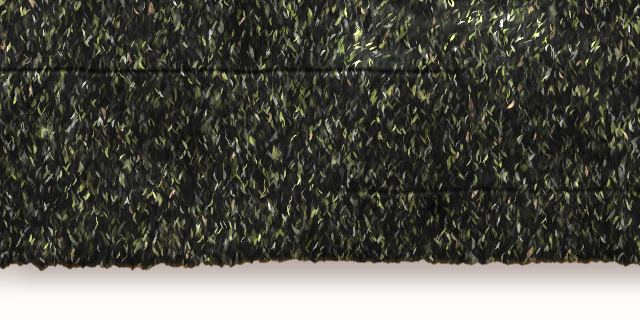
This texture is drawn by a WebGL 2 fragment shader. Its source:

```glsl
#version 300 es
precision highp float;
// A dark sheet of dried seaweed with a ragged lower edge over white paper.
// Layers of small, mostly upright flakes are scattered on jittered grids,
// then shaded by soft patches, creases, a brown rim and a cast shadow.
uniform vec2 u_resolution;
out vec4 fragColor;

float hash(vec2 p) {
    return fract(sin(dot(p, vec2(127.1, 311.7))) * 43758.545);
}

float noise(vec2 p) {
    vec2 i = floor(p), f = fract(p);
    f = f * f * (3.0 - 2.0 * f);
    return mix(mix(hash(i), hash(i + vec2(1, 0)), f.x),
               mix(hash(i + vec2(0, 1)), hash(i + vec2(1, 1)), f.x), f.y);
}

float fbm(vec2 p) {
    float sum = 0.0, amp = 0.5;
    for (int i = 0; i < 4; i++) {
        sum += amp * noise(p);
        p = p * 2.03 + 17.3;
        amp *= 0.5;
    }
    return sum;
}

// Soft elliptical spot, 1 at the centre
float spot(vec2 p, vec2 centre, vec2 radius) {
    vec2 q = (p - centre) / radius;
    return exp(-dot(q, q));
}

// Tone to seaweed colour; hue picks grey, olive, leaf green or brown
vec3 weedColor(float tone, float hue) {
    vec3 tint = mix(vec3(0.97, 1.0, 0.93), vec3(1.0, 1.02, 0.62), smoothstep(0.15, 0.6, hue));
    tint = mix(tint, vec3(0.92, 1.05, 0.48), smoothstep(0.7, 0.85, hue));
    tint = mix(tint, vec3(1.12, 0.92, 0.72), step(0.92, hue));
    return tone * mix(vec3(0.98, 1.0, 0.95), tint, smoothstep(0.08, 0.25, tone));
}

// Height of the ragged lower edge
float edgeHeight(float x) {
    float base = 0.168 + 0.017 * smoothstep(0.65, 0.92, x) - 0.009 * smoothstep(1.3, 1.45, x);
    float rough = mix(1.0, 0.6, smoothstep(0.6, 0.9, x));
    float teeth = (noise(vec2(x * 22.0, 3.0)) - 0.5) * 0.018
                + (noise(vec2(x * 65.0, 8.0)) - 0.5) * 0.014
                + (noise(vec2(x * 150.0, 5.0)) - 0.5) * 0.006;
    return base + rough * teeth;
}

// Dark horizontal fold with a thin lit lip underneath
float crease(vec2 p, float height) {
    float d = p.y - height - 0.012 * (noise(vec2(p.x * 9.0, height * 50.0)) - 0.5);
    return exp(-d * d / 0.00005) - 0.5 * exp(-pow(d + 0.014, 2.0) / 0.00003);
}

vec3 seaweed(vec2 p, float sheen) {
    // Fibrous ground
    float fibre = fbm(p * vec2(75.0, 30.0) + 2.0 * noise(p * 12.0));
    vec3 color = weedColor(0.05 + 0.24 * fibre * fibre, noise(p * 30.0));

    // Overlapping flakes, from large and dim to small and bright
    for (int layer = 0; layer < 7; layer++) {
        float k = float(layer) / 6.0;
        float size = mix(0.062, 0.02, k);
        vec2 g = p / size + float(layer) * 13.7;
        for (int n = 0; n < 9; n++) {
            vec2 cell = floor(g) + vec2(n % 3 - 1, n / 3 - 1);
            vec2 id = cell + float(layer) * 71.0;
            vec2 q = g - cell - vec2(hash(id), hash(id + 5.2));
            float angle = (hash(id + 9.1) - 0.5) * 1.5 + sheen * 0.9;
            float c = cos(angle), s = sin(angle);
            q = vec2(c * q.x - s * q.y, s * q.x + c * q.y);
            q.x += (hash(id + 2.7) - 0.5) * q.y * q.y;
            float width = mix(0.12, 0.28, hash(id + 6.6));
            float mask = smoothstep(1.0, 0.55, length(q / vec2(width, 0.78)));
            float tone = 0.075 + mix(0.3, 0.68, k) * pow(hash(id + 4.4), 4.5);
            tone *= 0.7 + 0.6 * noise(p * vec2(190.0, 75.0));
            color = mix(color, weedColor(tone, hash(id + 8.8)), mask * 0.82);
        }
    }
    return color;
}

void main() {
    vec2 p = gl_FragCoord.xy / u_resolution.y;
    float edge = edgeHeight(p.x);
    float above = p.y - edge;

    // Pale glossy area at the upper right, with smaller lit patches
    float sheen = 0.8 * spot(p, vec2(1.18, 0.86), vec2(0.16, 0.12))
                + 0.8 * spot(p, vec2(1.53, 0.91), vec2(0.22, 0.12))
                + 0.35 * spot(p, vec2(0.05, 0.84), vec2(0.16, 0.12))
                + 0.5 * spot(p, vec2(1.59, 0.65), vec2(0.04, 0.06));
    sheen *= smoothstep(0.25, 0.65, fbm(p * vec2(9.0, 16.0)));

    vec3 weed = seaweed(p, sheen);
    float patches = fbm(p * vec2(8.0, 7.0) + 4.0);
    weed *= 0.78 + 0.9 * patches + 0.12 * smoothstep(0.4, 1.0, p.y);
    weed *= 1.0 + 0.65 * sheen;
    weed += vec3(0.12, 0.13, 0.11) * sheen * noise(p * vec2(30.0, 65.0));
    weed *= 1.0 - 0.6 * spot(p, vec2(1.355, 0.35), vec2(0.04, 0.05));

    // Folds across the sheet
    float folds = crease(p, 0.78) * smoothstep(1.5, 1.3, p.x)
                + 0.7 * crease(p, 0.406) * smoothstep(0.9, 1.15, p.x);
    weed *= 1.0 - 0.6 * folds;

    // Darker border and toasted brown rim
    weed *= mix(0.72, 1.0, smoothstep(0.0, 0.07, above));
    float toast = smoothstep(0.018, 0.002, above) * noise(vec2(p.x * 38.0, p.y * 60.0));
    weed = mix(weed, vec3(0.40, 0.27, 0.12), 0.75 * toast);

    // White paper with a warm shadow that fades downward
    float fade = smoothstep(-0.015, 0.115, 0.176 - p.y);
    float shadow = (1.0 - fade) * mix(0.75, 1.0, smoothstep(0.0, 0.12, p.x));
    vec3 paper = mix(vec3(0.995, 0.992, 0.99), vec3(0.73, 0.68, 0.66), shadow);

    float soft = 1.2 / u_resolution.y;
    fragColor = vec4(mix(paper, weed, smoothstep(-soft, soft, above)), 1.0);
}
```
